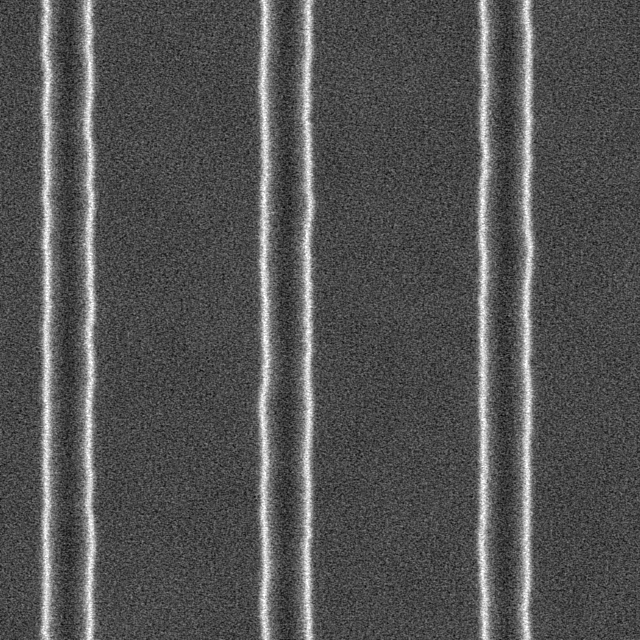
Reproduce this pattern procedurally as a WebGL 2 fragment shader.

```glsl
#version 300 es
precision highp float;

uniform vec2 u_resolution;
out vec4 fragColor;

vec2 randomGradient(vec2 cell) {
    vec3 p = fract(cell.xyx * vec3(0.1031, 0.1030, 0.0973));
    p += dot(p, p.yzx + 33.33);
    return fract((p.xx + p.yz) * p.zy) * 2.0 - 1.0;
}

float gradientNoise(vec2 p) {
    vec2 cell = floor(p);
    vec2 f = p - cell;
    vec2 blend = f * f * f * (f * (f * 6.0 - 15.0) + 10.0);
    float a = dot(randomGradient(cell), f);
    float b = dot(randomGradient(cell + vec2(1.0, 0.0)), f - vec2(1.0, 0.0));
    float c = dot(randomGradient(cell + vec2(0.0, 1.0)), f - vec2(0.0, 1.0));
    float d = dot(randomGradient(cell + vec2(1.0, 1.0)), f - vec2(1.0, 1.0));
    return mix(mix(a, b, blend.x), mix(c, d, blend.x), blend.y);
}

// Sideways wander of one edge, from slow bends to fine roughness
float edgeWander(float seed, float y) {
    float lane = seed * 7.0 + 20.5;
    return 0.004 * gradientNoise(vec2(lane, y * 6.0 + 3.0))
         + 0.005 * gradientNoise(vec2(lane + 50.0, y * 17.0))
         + 0.003 * gradientNoise(vec2(lane + 90.0, y * 55.0));
}

// Brightness across an edge: steep outside, long falloff inside
float edgeGlow(float inward) {
    float core = exp(-pow(inward / 0.0062, 2.0));
    float skirt = exp(-abs(inward) / 0.007);
    float halo = exp(-pow(inward / 0.0195, 2.0));
    return inward < 0.0 ? mix(core, skirt, 0.25) : mix(core, halo, 0.5);
}

// Speckle of mixed sizes, slightly stretched along the rows
float grain(vec2 uv) {
    vec2 turned = mat2(0.96, 0.28, -0.28, 0.96) * uv;
    return gradientNoise(uv * vec2(230.0, 300.0) + 11.3)
         + gradientNoise(turned * vec2(350.0, 410.0) + 407.7)
         + 0.45 * gradientNoise(turned.yx * vec2(150.0, 110.0) + 83.1);
}

void main() {
    vec2 uv = gl_FragCoord.xy / u_resolution;

    // Three vertical ridges, each bounded by two bright edges
    float ridge = floor((uv.x + 0.064) / 0.3415);
    float x = uv.x - 0.1065 - ridge * 0.3415;

    float glow = 0.0;
    float inside = 1.0;
    for (int i = 0; i < 2; i++) {
        float side = float(i) * 2.0 - 1.0;
        float wander = edgeWander(ridge * 2.0 + float(i), uv.y);
        float inward = 0.0343 - side * (x - wander);
        glow += edgeGlow(inward);
        inside *= smoothstep(-0.004, 0.012, inward);
    }

    // Flat ground, darker ridge tops and faint cloudy mottling
    float shade = mix(0.277, 0.195, inside);
    shade += 0.025 * gradientNoise(uv * 6.0 + 4.2);
    shade += 0.03 * gradientNoise(uv * 24.0 + 71.0);
    shade += 0.61 * glow;
    shade += grain(uv) * (0.235 + 0.07 * min(glow, 1.0));

    fragColor = vec4(vec3(clamp(shade, 0.0, 1.0)), 1.0);
}
```
